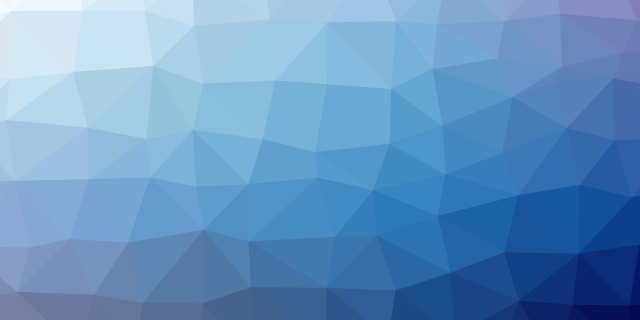
Write a WebGL 1 fragment shader that draws this background.

```glsl
precision highp float;

uniform vec2 u_resolution;

const vec2 CELL = vec2(0.19, 0.172);

float hash(vec2 p) {
  return fract(sin(dot(p, vec2(127.1, 311.7))) * 43758.5453);
}

// Four evenly spaced colour stops.
vec3 ramp(vec3 a, vec3 b, vec3 c, vec3 d, float t) {
  t *= 3.0;
  vec3 col = mix(a, b, clamp(t, 0.0, 1.0));
  col = mix(col, c, clamp(t - 1.0, 0.0, 1.0));
  return mix(col, d, clamp(t - 2.0, 0.0, 1.0));
}

// Pale top left to navy bottom right; p spans 2 by 1, downwards.
vec3 gradient(vec2 p) {
  vec2 t = clamp(p * vec2(0.5, 1.0), 0.0, 1.0);
  vec3 top = ramp(vec3(0.97, 0.985, 1.0), vec3(0.735, 0.85, 0.93),
                  vec3(0.555, 0.72, 0.863), vec3(0.515, 0.515, 0.73), t.x);
  vec3 upper = ramp(vec3(0.755, 0.86, 0.93), vec3(0.555, 0.76, 0.867),
                    vec3(0.355, 0.632, 0.817), vec3(0.295, 0.43, 0.68), t.x);
  vec3 lower = ramp(vec3(0.55, 0.675, 0.847), vec3(0.353, 0.6, 0.8),
                    vec3(0.165, 0.478, 0.73), vec3(0.04, 0.267, 0.58), t.x);
  vec3 bottom = ramp(vec3(0.48, 0.51, 0.65), vec3(0.314, 0.404, 0.557),
                     vec3(0.118, 0.3, 0.54), vec3(0.008, 0.02, 0.314), t.x);
  return ramp(top, upper, lower, bottom, t.y);
}

// Rows sag near the middle and climb towards the right.
float bend(float x, float row) {
  float climb = 0.15 * smoothstep(1.1, 1.8, x) * smoothstep(1.0, 3.5, row);
  float sag = 0.07 * exp(-pow((x - 1.0) / 0.28, 2.0) - pow((row - 2.6) / 0.9, 2.0));
  return sag - climb;
}

vec2 meshPoint(vec2 id) {
  vec2 jitter = vec2(hash(id), hash(id + 37.0)) - 0.5;
  vec2 p = vec2(0.06, -0.112) + id * CELL + jitter * vec2(0.09, 0.06);
  p.y += bend(p.x, id.y);
  return p;
}

float edge(vec2 p, vec2 a, vec2 b) {
  vec2 e = b - a;
  vec2 q = p - a;
  return (e.x * q.y - e.y * q.x) / max(length(e), 0.0001);
}

// Flat facet colour, weighted by pixel coverage.
vec4 facet(vec2 p, vec2 a, vec2 b, vec2 c, float seed) {
  float inside = min(edge(p, a, b), min(edge(p, b, c), edge(p, c, a)));
  float coverage = clamp(inside * u_resolution.y + 0.5, 0.0, 1.0);
  float shade = (seed - 0.5) * 0.04;
  return vec4(gradient((a + b + c) / 3.0) + shade, 1.0) * coverage;
}

void main() {
  vec2 p = gl_FragCoord.xy / u_resolution;
  p = vec2(2.0 * p.x, 1.0 - p.y);

  // Estimate the cell, undoing the bend of the rows.
  vec2 cell = (p - vec2(0.06, -0.112)) / CELL;
  cell.y -= bend(p.x, cell.y) / CELL.y;
  cell = floor(cell);

  vec4 sum = vec4(gradient(p), 1.0) * 0.001;
  for (int j = -2; j <= 2; j++) {
    for (int i = -1; i <= 1; i++) {
      vec2 id = cell + vec2(float(i), float(j));
      vec2 a = meshPoint(id);
      vec2 b = meshPoint(id + vec2(1.0, 0.0));
      vec2 c = meshPoint(id + vec2(0.0, 1.0));
      vec2 d = meshPoint(id + vec2(1.0, 1.0));
      float s1 = hash(id + 71.0);
      float s2 = hash(id + 113.0);

      // Split each quad along its shorter diagonal.
      if (distance(a, d) < distance(b, c)) {
        sum += facet(p, a, b, d, s1) + facet(p, a, d, c, s2);
      } else {
        sum += facet(p, a, b, c, s1) + facet(p, b, d, c, s2);
      }
    }
  }
  gl_FragColor = vec4(clamp(sum.rgb / sum.a, 0.0, 1.0), 1.0);
}
```
